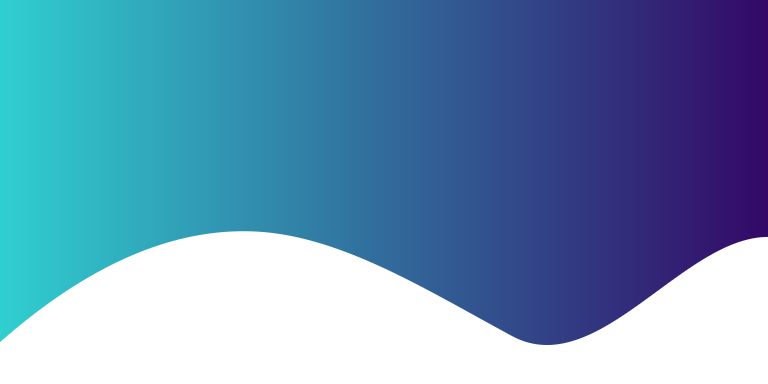
A Shadertoy shader for this background:

```glsl
// A turquoise to violet horizontal gradient above a smooth white wave.
// The wave is three cubic Hermite spans of equal width; its edge is
// softened over about one pixel, measured across the slope.

// Height (x) and slope per span (y) of the wave at t in 0..1,
// between two knots that each hold (height, slope).
vec2 hermite(vec2 a, vec2 b, float t) {
    float rise = b.x - a.x;
    float c2 = 3.0 * rise - 2.0 * a.y - b.y;
    float c3 = a.y + b.y - 2.0 * rise;
    return vec2(a.x + t * (a.y + t * (c2 + t * c3)),
                a.y + t * (2.0 * c2 + 3.0 * t * c3));
}

vec2 wave(float x) {
    vec2 knots[4] = vec2[4](vec2(0.109, 0.586), vec2(0.397, -0.034),
                            vec2(0.125, -0.359), vec2(0.383, 0.0));
    float s = clamp(x, 0.0, 1.0) * 3.0;
    int span = min(int(s), 2);
    return hermite(knots[span], knots[span + 1], s - float(span));
}

void mainImage(out vec4 fragColor, in vec2 fragCoord) {
    vec2 uv = fragCoord / iResolution.xy;

    // Background gradient
    vec3 turquoise = vec3(0.188, 0.812, 0.816);
    vec3 violet = vec3(0.200, 0.031, 0.404);
    vec3 color = mix(turquoise, violet, uv.x);

    // White wave, with the distance to its edge in pixels
    vec2 crest = wave(uv.x);
    float slope = 3.0 * crest.y * iResolution.y / iResolution.x;
    float edge = (crest.x - uv.y) * iResolution.y / sqrt(1.0 + slope * slope);
    color = mix(color, vec3(1.0), clamp(edge + 0.5, 0.0, 1.0));

    fragColor = vec4(color, 1.0);
}
```
